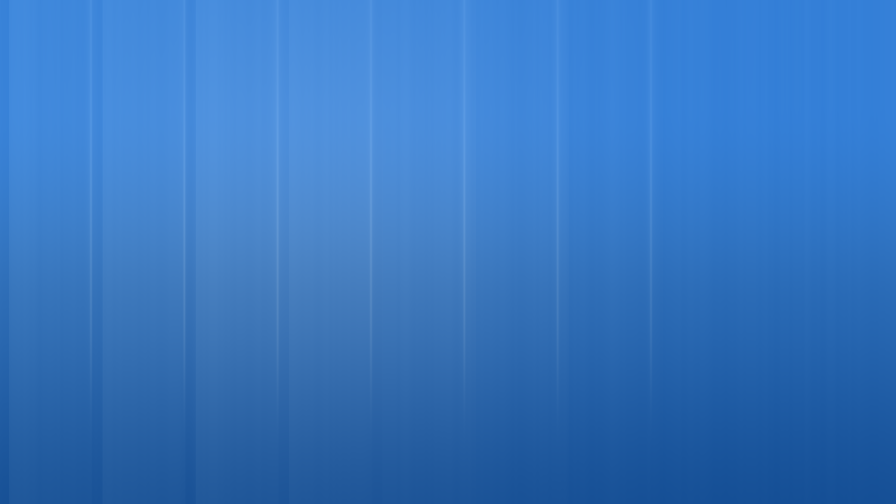
Write a WebGL 2 fragment shader that draws this background.

```glsl
#version 300 es
precision highp float;

#define PANEL_WIDTH 0.10417
#define PANEL_START 0.0104
#define LINE_PHASE 0.875
#define LINE_COUNT 7.0
#define LINE_STRENGTH 0.065
#define STREAK_STRENGTH 0.022
#define GLOW_CENTER vec2(0.36, 0.60)
#define GLOW_SIZE vec2(0.27, 0.52)
#define GLOW_COLOR vec3(0.105, 0.065, 0.020)

uniform vec2 u_resolution;
out vec4 fragColor;

float hash(float n) {
    return fract(sin(n * 127.1 + 3.7) * 43758.5453);
}

float noise(float x) {
    float cell = floor(x);
    float t = fract(x);
    return mix(hash(cell), hash(cell + 1.0), t * t * (3.0 - 2.0 * t));
}

// Vertical gradient from deep blue at the floor to bright blue at the top
vec3 backdrop(float y) {
    vec3 floorColor = vec3(0.075, 0.300, 0.575);
    vec3 middleColor = vec3(0.180, 0.440, 0.740);
    vec3 topColor = vec3(0.205, 0.500, 0.845);
    vec3 color = mix(floorColor, middleColor, smoothstep(-0.12, 0.60, y));
    return mix(color, topColor, smoothstep(0.40, 0.80, y));
}

// Layered streaks, nearly constant along the height
float streaks(float x) {
    float broad = noise(x * 38.0) - 0.5;
    float medium = noise(x * 110.0 + 17.0) - 0.5;
    float fine = noise(x * 290.0 + 53.0) - 0.5;
    return broad * 0.45 + medium * 0.35 + fine * 0.30;
}

void main() {
    vec2 uv = gl_FragCoord.xy / u_resolution;
    float pixel = 1.0 / u_resolution.x;

    // Panel coordinates
    float place = (uv.x - PANEL_START) / PANEL_WIDTH;
    float panel = floor(place);
    float phase = place - panel;
    float edgeBlur = pixel / PANEL_WIDTH;

    // Soft glow, partly stepped from panel to panel
    float panelCenter = PANEL_START + (panel + 0.5) * PANEL_WIDTH;
    float glowX = mix(uv.x, panelCenter, 0.5);
    vec2 offset = (vec2(glowX, uv.y) - GLOW_CENTER) / GLOW_SIZE;
    float glow = exp(-dot(offset, offset));
    vec3 color = backdrop(uv.y) + GLOW_COLOR * glow;

    // Left side lift
    color += vec3(0.025, 0.022, 0.012) * (1.0 - smoothstep(0.0, 0.75, uv.x));

    // Each panel dims toward its line, then has a shaded strip
    float leftWeight = 1.0 - smoothstep(0.15, 0.60, uv.x);
    float strip = smoothstep(LINE_PHASE, LINE_PHASE + 2.0 * edgeBlur, phase)
                * (1.0 - smoothstep(1.0 - edgeBlur, 1.0, phase));
    float shade = 0.012 * (0.4 - phase) - 0.014 * strip;
    color += vec3(1.0, 0.9, 0.6) * shade * leftWeight;

    // Fine vertical grain
    float grainFade = mix(0.65, 1.0, smoothstep(0.0, 0.5, uv.y));
    color += vec3(1.0, 0.9, 0.65) * streaks(uv.x) * STREAK_STRENGTH * grainFade;

    // Bright seams with a sharp core and a soft halo
    float hasLine = step(0.0, panel) * step(panel, LINE_COUNT - 1.0);
    float dist = abs(phase - LINE_PHASE) * PANEL_WIDTH;
    float core = exp(-pow(dist / max(0.0013, pixel * 0.6), 2.0));
    float halo = exp(-pow(dist / 0.0050, 2.0));
    float coreFade = smoothstep(0.10, 0.40, uv.y) * (1.0 - 0.6 * smoothstep(0.5, 1.0, uv.y));
    float haloFade = smoothstep(0.15, 0.75, uv.y);
    float seam = core * coreFade + 0.30 * halo * haloFade;
    color += vec3(1.0, 0.75, 0.40) * seam * LINE_STRENGTH * hasLine;

    fragColor = vec4(clamp(color, 0.0, 1.0), 1.0);
}
```
